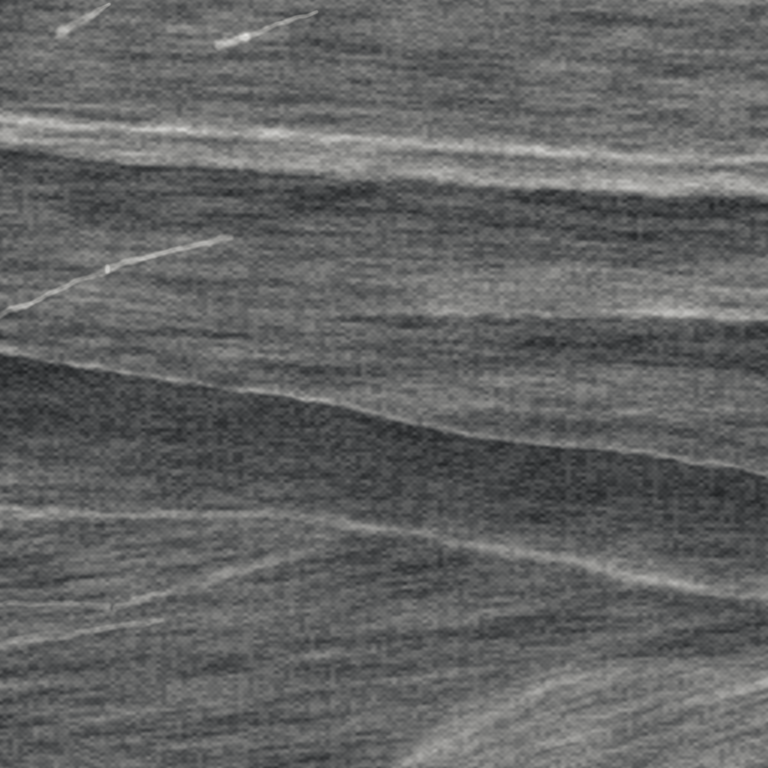
Write a Shadertoy shader that draws this texture.

```glsl
// Brushed grey paint: fine horizontal bristle streaks crossed by raised crests,
// shaded folds, a few scratches and a pale swept mound at the lower right.
// Tone is summed from edge curves, tapered strokes and stretched value noise.

float hash(vec2 p) {
    return fract(sin(dot(p, vec2(127.1, 311.7))) * 43758.5453);
}

float noise(vec2 p) {
    vec2 cell = floor(p);
    vec2 f = fract(p);
    f = f * f * (3.0 - 2.0 * f);
    float low = mix(hash(cell), hash(cell + vec2(1.0, 0.0)), f.x);
    float high = mix(hash(cell + vec2(0.0, 1.0)), hash(cell + vec2(1.0, 1.0)), f.x);
    return mix(low, high, f.y);
}

// Long bristle marks, centred on zero; slope tilts them
float streaks(vec2 p, float slope) {
    p.y -= slope * p.x;
    p.y += 0.006 * (noise(p * vec2(4.0, 12.0)) - 0.5);
    float broad = noise(p * vec2(7.0, 75.0));
    float thin = noise(p * vec2(17.0, 150.0) + 31.0);
    return 0.45 * broad + 0.55 * thin - 0.5;
}

// Soft bright line at signed distance d
float crest(float d, float width) {
    return exp(-d * d / (width * width));
}

// Shadow that starts sharply under an edge and fades over depth
float foldShade(float d, float depth) {
    return smoothstep(-0.004, 0.004, d) * (1.0 - smoothstep(0.0, depth, d));
}

// Straight tapered mark from a to b
float stroke(vec2 p, vec2 a, vec2 b, float startWidth, float endWidth) {
    vec2 axis = b - a;
    float along = clamp(dot(p - a, axis) / dot(axis, axis), 0.0, 1.0);
    float width = mix(startWidth, endWidth, along);
    float d = length(p - a - axis * along);
    return 1.0 - smoothstep(width * 0.35, width * 1.4 + 0.001, d);
}

void mainImage(out vec4 fragColor, in vec2 fragCoord) {
    // p.y runs downward; q is slightly ragged for hand-made edges
    vec2 p = fragCoord / iResolution.xy;
    p.y = 1.0 - p.y;
    vec2 q = p;
    q.y += 0.007 * (noise(p * vec2(22.0, 30.0)) - 0.5);
    q.y += 0.004 * (noise(p * vec2(80.0, 90.0)) - 0.5);
    float x = p.x;

    // Edge curves, measured as depth below each one
    float upperCrest = q.y - (0.155 + 0.065 * x - 0.012 * x * x);
    float lowerCrest = q.y - (0.183 + 0.105 * x - 0.043 * x * x);
    float middleFold = q.y - (0.405 + 0.012 * x);
    float mainFold = q.y - (0.455 + 0.165 * x + 0.007 * sin(3.14 * x) + 0.004 * sin(12.0 * x));
    float lowFold = q.y - (0.665 + 0.02 * x + 0.09 * smoothstep(0.35, 1.05, x));
    float right = smoothstep(0.25, 0.75, x);
    float sweep = max(0.78 - x, 0.0) / 0.28;
    float moundDepth = q.y - (0.86 + 0.14 * sweep * sweep);
    float mound = smoothstep(-0.012, 0.025, moundDepth);

    // Broad light and shade
    float tone = mix(0.405, 0.375, smoothstep(0.0, 0.02, lowFold));
    tone += 0.05 * smoothstep(-0.02, 0.0, upperCrest) * (1.0 - smoothstep(0.0, 0.02, lowerCrest));
    tone -= 0.11 * foldShade(lowerCrest - 0.012, 0.14);
    tone += 0.08 * smoothstep(-0.1, -0.01, middleFold) * smoothstep(0.004, -0.004, middleFold) * right;
    tone -= 0.10 * foldShade(middleFold, 0.11) * mix(0.35, 1.0, right);
    tone -= 0.06 * right * crest(mainFold + 0.03, 0.02) * smoothstep(0.5, 0.8, x);
    float shadow = foldShade(mainFold, 0.24) * (1.0 - smoothstep(-0.01, 0.01, lowFold));
    tone -= 0.15 * shadow;
    tone -= 0.05 * foldShade(lowFold - 0.01, 0.12) * right;
    tone += 0.09 * mound;

    // Raised crests, broken along their length
    float breakup = 0.55 + 0.6 * noise(p * vec2(28.0, 45.0));
    float ridges = 0.24 * crest(upperCrest, 0.007);
    ridges += 0.19 * crest(lowerCrest, 0.008);
    ridges += 0.07 * crest(lowerCrest + 0.012, 0.004);
    ridges += 0.10 * right * crest(middleFold + 0.006, 0.005);
    ridges += 0.14 * crest(mainFold + 0.003, 0.0045);
    ridges += 0.11 * smoothstep(0.6, 0.85, x) * crest(q.y - 0.535, 0.004);
    ridges += 0.16 * crest(lowFold, 0.007);
    ridges += 0.07 * right * crest(lowFold + 0.012, 0.014);
    ridges += 0.07 * crest(moundDepth - 0.015, 0.015) * smoothstep(0.45, 0.65, x);

    // Scratches and short brush marks
    float marks = 0.30 * stroke(q, vec2(0.285, 0.060), vec2(0.320, 0.045), 0.006, 0.006);
    marks += 0.20 * stroke(q, vec2(0.315, 0.047), vec2(0.412, 0.014), 0.004, 0.002);
    marks += 0.24 * stroke(q, vec2(0.080, 0.043), vec2(0.142, 0.004), 0.007, 0.002);
    marks += 0.22 * stroke(q, vec2(0.0, 0.412), vec2(0.14, 0.350), 0.004, 0.003);
    marks += 0.22 * stroke(q, vec2(0.14, 0.350), vec2(0.30, 0.307), 0.003, 0.004);
    marks += 0.13 * stroke(q, vec2(0.0, 0.785), vec2(0.14, 0.790), 0.003, 0.004);
    marks += 0.11 * stroke(q, vec2(0.15, 0.792), vec2(0.43, 0.705), 0.003, 0.011);
    marks += 0.15 * stroke(q, vec2(0.0, 0.840), vec2(0.21, 0.808), 0.005, 0.004);
    marks += 0.10 * stroke(q, vec2(0.53, 0.990), vec2(0.70, 0.905), 0.006, 0.008);
    marks += 0.11 * stroke(q, vec2(0.70, 0.975), vec2(1.0, 0.885), 0.004, 0.007);
    tone += (ridges + marks) * breakup;

    // Bristle streaks follow the surface; woven grain covers everything
    float lowerLeft = smoothstep(0.0, 0.05, lowFold) * (1.0 - mound);
    float bristles = mix(streaks(p, 0.03), streaks(p, -0.09), lowerLeft);
    bristles = mix(bristles, streaks(p, -0.32), mound);
    float grain = noise(p * vec2(150.0, 225.0)) - 0.5;
    float weave = sin(p.x * 800.0) * sin(p.y * 800.0);
    tone += bristles * mix(0.27, 0.12, shadow) + 0.15 * grain + 0.012 * weave;

    // Cool darks, faintly warm lights
    vec3 tint = mix(vec3(-0.006, 0.001, 0.006), vec3(0.004, 0.002, -0.008), smoothstep(0.2, 0.65, tone));
    fragColor = vec4(clamp(vec3(tone) + tint, 0.0, 1.0), 1.0);
}
```
